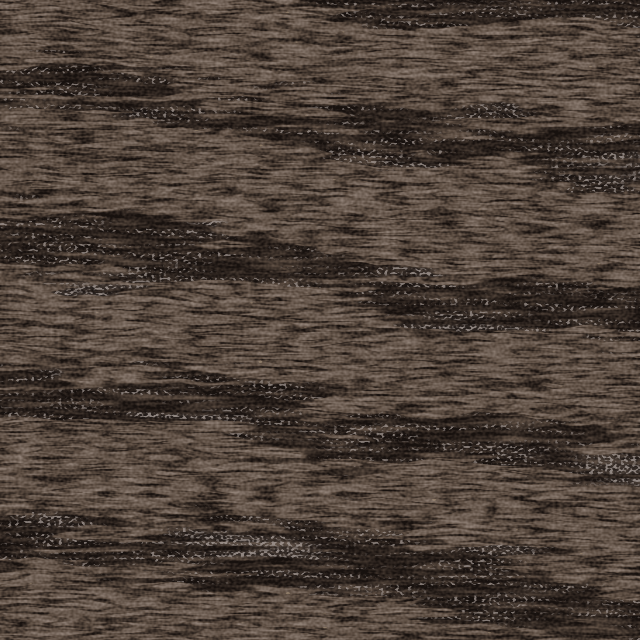
A WebGL 1 fragment shader for this texture:

```glsl
precision highp float;
// Dark stained oak: brown fibres, slanting black grain bands and pale dust in the pores.
uniform vec2 u_resolution;

vec2 gradient(vec2 cell) {
  vec3 h = fract(cell.xyx * vec3(0.1031, 0.1030, 0.0973));
  h += dot(h, h.yzx + 33.33);
  float angle = 6.2832 * fract((h.x + h.y) * h.z);
  return vec2(cos(angle), sin(angle));
}

// Gradient noise, roughly -1 to 1
float noise(vec2 p) {
  vec2 i = floor(p), f = p - i;
  vec2 w = f * f * f * (f * (f * 6.0 - 15.0) + 10.0);
  float a = dot(gradient(i), f);
  float b = dot(gradient(i + vec2(1.0, 0.0)), f - vec2(1.0, 0.0));
  float c = dot(gradient(i + vec2(0.0, 1.0)), f - vec2(0.0, 1.0));
  float d = dot(gradient(i + vec2(1.0, 1.0)), f - vec2(1.0, 1.0));
  return 1.4 * mix(mix(a, b, w.x), mix(c, d, w.x), w.y);
}

// Brown stain ramp from near black through mid brown to pale
vec3 stain(float tone) {
  vec3 color = mix(vec3(0.09, 0.065, 0.055), vec3(0.36, 0.30, 0.255), clamp(tone * 2.0, 0.0, 1.0));
  return mix(color, vec3(0.56, 0.50, 0.46), clamp(tone * 2.0 - 1.0, 0.0, 1.0));
}

// Slanting growth bands, broken into long tongues; 1 inside a band
float grainBand(vec2 p) {
  float ring = cos(6.2832 * (4.3 * (p.y + 0.11 * p.x) - 0.7 + 0.2 * noise(p * vec2(2.0, 3.0) + 7.0)));
  ring += 0.75 * noise(p * vec2(1.9, 6.0) + 3.3);
  ring += 0.95 * noise(p * vec2(4.0, 27.0) + 11.7);
  ring += 0.9 * noise(p * vec2(8.0, 82.0) + 23.1);
  return smoothstep(-0.16, 0.16, ring - 0.46);
}

// Thin wavering pore lines along the zero crossings of stretched noise
float poreLines(vec2 p, vec2 scale, float width) {
  float line = 1.0 - smoothstep(0.3 * width, width, abs(noise(p * scale)));
  return line * smoothstep(-0.25, 0.2, noise(p * scale * vec2(1.7, 0.6) + 47.0));
}

void main() {
  vec2 uv = gl_FragCoord.xy / u_resolution;

  // Fibres lean and ripple slightly
  vec2 p = uv;
  p.y += 0.015 * uv.x + 0.004 * noise(uv * vec2(6.0, 15.0) + 41.0);
  p.y += 0.0012 * noise(uv * vec2(28.0, 45.0) + 53.0);
  float band = grainBand(uv + vec2(0.0, 0.003 * noise(uv * vec2(30.0, 40.0))));

  // Shared fine texture
  float fibre = noise(p * vec2(10.0, 128.0) + 5.2);
  float hair = noise(p * vec2(30.0, 232.0) + 17.4);
  float grit = noise(uv * vec2(185.0, 243.0) + 29.6);

  // Brown wood cut by thin dark pores
  float cloud = noise(uv * vec2(3.0, 9.0) + 61.0);
  float pore = poreLines(p + 1.3, vec2(7.0, 74.0), 0.24);
  pore = max(pore, 0.8 * poreLines(p + 2.7, vec2(15.0, 109.0), 0.27));
  pore = max(pore, smoothstep(0.15, 0.6, noise(p * vec2(13.0, 170.0) + 71.3)));
  float wood = 0.65 + 0.04 * cloud + 0.18 * fibre + 0.27 * hair + 0.22 * grit;
  wood -= 0.40 * pore;

  // Black bands with faint brown streaks
  float streak = smoothstep(0.1, 0.6, noise(p * vec2(8.0, 87.0) + 97.0));
  float black = 0.12 + 0.14 * fibre + 0.17 * hair + 0.17 * grit + 0.24 * streak;
  vec3 color = stain(mix(wood, black, band));

  // Pale dust gathered in rows, denser where the surface is worn
  float worn = smoothstep(0.0, 0.7, noise(uv * vec2(3.5, 16.0) + 113.0));
  float row = smoothstep(-0.15, 0.35, noise(p * vec2(6.0, 98.0) + 127.0) + 0.25 * worn);
  float fleck = smoothstep(0.08, 0.55, noise(uv * vec2(165.0, 247.0) + 139.0) + 0.18 * worn);
  float dust = band * row * (0.75 * fleck + 0.12 * worn);
  color = mix(color, vec3(0.63, 0.59, 0.57), dust);

  // Rare pale splinters on the bare wood
  float splinter = smoothstep(0.73, 0.9, noise(uv * vec2(70.0, 130.0) + 151.0));
  color = mix(color, vec3(0.65, 0.57, 0.47), 0.6 * splinter * (1.0 - band) * (1.0 - pore));

  gl_FragColor = vec4(color, 1.0);
}
```
